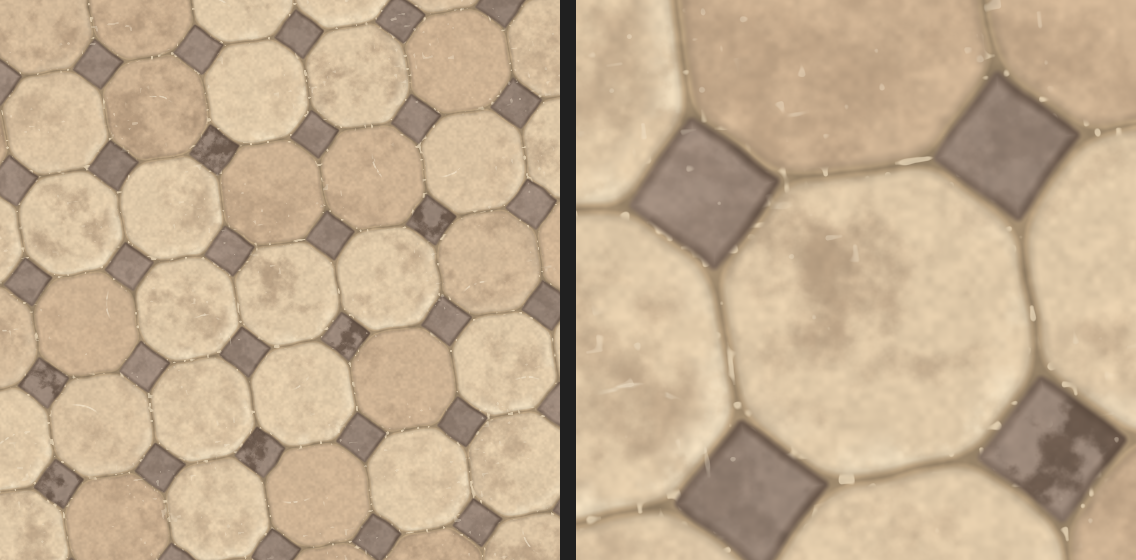
Left: the whole. Right: its middle third, enlarged.
A three.js fragment shader for this texture:

```glsl
varying vec2 vUv;

#define PITCH 0.182
#define TILT 0.152
#define ANCHOR vec2(0.410, 0.552)
#define DIAMOND 0.178
#define CORNER_CUT 0.523
#define JOINT 0.019
#define SOFT 0.012
#define GRAIN 230.0
#define WEAR 0.75

float hash(vec2 p) {
  vec3 q = fract(vec3(p.xyx) * 0.1031);
  q += dot(q, q.yzx + 33.33);
  return fract((q.x + q.y) * q.z);
}

float noise(vec2 p) {
  vec2 i = floor(p), f = fract(p);
  f = f * f * (3.0 - 2.0 * f);
  return mix(mix(hash(i), hash(i + vec2(1.0, 0.0)), f.x),
             mix(hash(i + vec2(0.0, 1.0)), hash(i + vec2(1.0)), f.x), f.y);
}

float fbm(vec2 p) {
  float sum = 0.0, amp = 0.5;
  for (int i = 0; i < 5; i++) {
    sum += amp * noise(p);
    p = mat2(1.6, 1.2, -1.2, 1.6) * p + 7.3;
    amp *= 0.5;
  }
  return sum;
}

float smoothMax(float a, float b, float k) {
  float h = max(k - abs(a - b), 0.0) / k;
  return max(a, b) + h * h * k * 0.25;
}

float octagon(vec2 p) {
  p = abs(p);
  return smoothMax(max(p.x, p.y) - 0.5, (p.x + p.y) * 0.7071 - CORNER_CUT, 0.06) + JOINT;
}

float roundBox(vec2 p, float halfSize, float radius) {
  vec2 e = abs(p) - halfSize + radius;
  return length(max(e, 0.0)) + min(max(e.x, e.y), 0.0) - radius;
}

// Short curved scratch, at most one per cell
float scratch(vec2 p, vec2 id) {
  float angle = 6.283 * hash(id + 41.0);
  vec2 dir = vec2(cos(angle), sin(angle));
  vec2 q = p - 0.5 * (vec2(hash(id + 43.0), hash(id + 47.0)) - 0.5);
  float along = dot(q, dir);
  float across = dot(q, vec2(-dir.y, dir.x)) + 1.5 * along * along;
  float span = 1.0 - smoothstep(0.06, 0.16, abs(along));
  return span * (1.0 - smoothstep(0.003, 0.013, abs(across))) * step(0.6, hash(id + 53.0));
}

void main() {
  const vec3 cream = vec3(0.95, 0.88, 0.76);
  const vec3 sand = vec3(0.89, 0.80, 0.67);
  const vec3 tan1 = vec3(0.82, 0.71, 0.585);
  const vec3 stain = vec3(0.62, 0.52, 0.42);
  const vec3 grout = vec3(0.70, 0.605, 0.48);
  const vec3 slate = vec3(0.605, 0.53, 0.475);
  const vec3 soot = vec3(0.38, 0.31, 0.26);

  // Tilted grid with slightly uneven edges
  vec2 axis = vec2(cos(TILT), sin(TILT));
  vec2 v = vUv - ANCHOR;
  vec2 p = vec2(dot(v, axis), dot(v, vec2(-axis.y, axis.x))) / PITCH;
  vec2 wobble = vec2(noise(p * 7.0), noise(p * 7.0 + 31.0)) - 0.5;
  vec2 g = p + 0.018 * wobble;

  vec2 tileId = floor(g), knotId = floor(g + 0.5);
  vec2 o = g - tileId - 0.5, q = g - knotId;
  float tileDist = octagon(o);
  vec2 turned = vec2(q.x + q.y, q.x - q.y) * 0.7071;
  float knotDist = roundBox(turned, DIAMOND * (0.98 + 0.06 * hash(knotId + 5.0)), 0.018);

  float cloud = fbm(p * 2.6 + 11.0);
  float mottle = fbm(p * 9.0 + 3.0);
  float fleck = noise(p * 30.0);
  float grain = noise(vUv * GRAIN) + noise(vUv.yx * GRAIN * 0.6 + 9.0) - 1.0;

  // Octagon: own tone, stains and a pale worn rim on one side
  float tone = hash(tileId + 17.0);
  vec3 tile = mix(tan1, sand, smoothstep(0.25, 0.65, tone));
  tile *= 0.95 + 0.1 * cloud;
  float dirt = smoothstep(0.42, 0.75, cloud * 0.6 + mottle * 0.45);
  tile = mix(tile, stain, WEAR * dirt * (0.25 + 0.65 * hash(tileId + 23.0)));
  float side = smoothstep(-0.35, 0.45, dot(o, vec2(0.55, -0.85)) + 0.5 * (cloud - 0.5));
  float rim = smoothstep(-0.16, -0.02, tileDist) * side * smoothstep(0.3, 0.65, mottle);
  tile = mix(tile, cream, WEAR * rim * smoothstep(0.2, 0.7, tone) * 1.2);
  tile *= 1.0 - 0.10 * smoothstep(-0.035, 0.0, tileDist);

  // Joint: a darker seam with pale chips
  vec3 color = grout * (0.86 + 0.26 * mottle);
  color *= 1.0 - 0.12 * smoothstep(0.006, 0.02, tileDist);
  color = mix(color, cream, 0.7 * smoothstep(0.76, 0.9, fleck));
  color = mix(tile, color, smoothstep(-SOFT, SOFT, tileDist));

  // Diamond: grey brown with sooty edges, some heavily mottled
  float grime = step(0.75, hash(knotId + 61.0));
  vec3 knot = slate * (0.95 + 0.1 * hash(knotId + 71.0));
  knot = mix(knot, soot, (0.2 + 0.6 * grime) * smoothstep(0.4, 0.68, mottle));
  float edge = smoothstep(-0.042, -0.006, knotDist);
  float shade = 0.5 + 0.3 * smoothstep(-0.1, 0.15, q.x + 0.4 * q.y) + 0.4 * (mottle - 0.5);
  knot = mix(knot, soot, edge * shade);
  color = mix(knot, color, smoothstep(-SOFT, SOFT, knotDist));

  // Scratches, chips and surface grain
  float chips = smoothstep(0.87, 0.95, noise(p * 24.0 + 50.0)) * smoothstep(0.5, 0.62, cloud);
  float marks = scratch(o, tileId) * smoothstep(0.3, 0.6, fleck) + chips * 0.6;
  color = mix(color, vec3(0.96, 0.91, 0.82), 0.55 * clamp(marks, 0.0, 1.0));
  color *= 1.0 + 0.055 * grain;

  gl_FragColor = vec4(color, 1.0);
}
```
